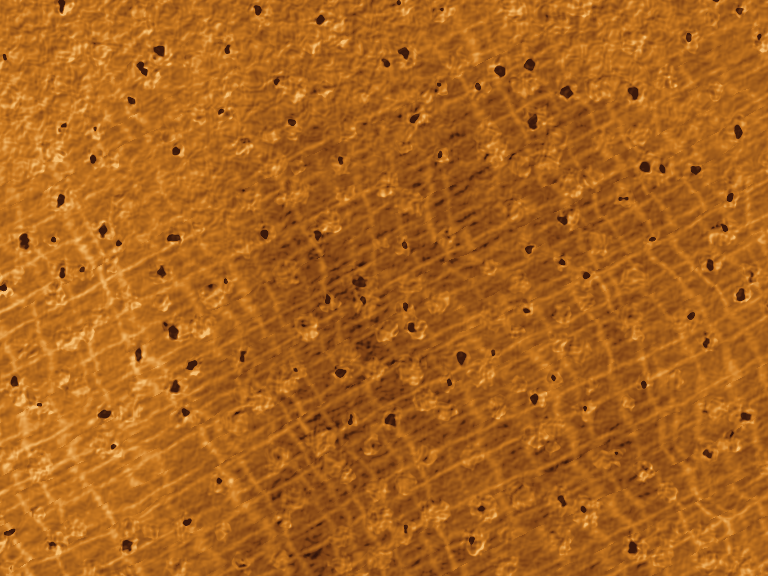
Give the GLSL for this texture, as a WebGL 2 fragment shader.

```glsl
#version 300 es
precision highp float;
uniform vec2 u_resolution;
out vec4 fragColor;

#define RAY_ANGLE 0.48
#define RAY_FREQ 25.0
#define BAND_FREQ 19.0
#define PORE_FREQ 16.0
#define PORE_SHARE 0.8
#define HOLE_SHARE 0.42
#define GRIT_FREQ 58.0
#define STREAK_GAIN 1.1
#define LINE_GAIN 1.75
#define RELIEF_GAIN 3.0

const vec3 WOOD[6] = vec3[6](
  vec3(0.20, 0.08, 0.04), vec3(0.50, 0.26, 0.08), vec3(0.60, 0.34, 0.10),
  vec3(0.70, 0.41, 0.11), vec3(0.80, 0.48, 0.13), vec3(0.88, 0.60, 0.27));

vec2 hash2(vec2 p) {
  vec3 h = fract(p.xyx * vec3(0.1031, 0.1030, 0.0973));
  h += dot(h, h.yzx + 33.33);
  return fract((h.xx + h.yz) * h.zy);
}

float corner(vec2 cell, vec2 offset) {
  float a = 6.2832 * hash2(cell).x;
  return dot(vec2(cos(a), sin(a)), offset);
}

// Gradient noise, roughly -0.7 to 0.7
float noise(vec2 p) {
  vec2 i = floor(p), f = p - i;
  vec2 w = f * f * f * (f * (f * 6.0 - 15.0) + 10.0);
  vec2 e = vec2(1.0, 0.0);
  return mix(mix(corner(i, f), corner(i + e, f - e), w.x),
             mix(corner(i + e.yx, f - e.yx), corner(i + 1.0, f - 1.0), w.x), w.y);
}

// Chips with creased edges
float grit(vec2 p) {
  return noise(p * GRIT_FREQ) - 0.8 * abs(noise(p * GRIT_FREQ * 0.7 + 9.0))
       + 0.55 * noise(p * GRIT_FREQ * 2.2 + 17.0);
}

// Unevenly spaced soft lines of varying strength
float lines(float x, float halfWidth, float seed) {
  float mask = 0.0;
  for (int k = -1; k <= 1; k++) {
    float i = floor(x) + float(k);
    vec2 h = hash2(vec2(i, seed));
    float d = abs(x - i - 0.5 - 0.7 * (h.x - 0.5));
    mask = max(mask, mix(0.5, 1.0, h.y) * (1.0 - smoothstep(0.0, halfWidth, d)));
  }
  return mask;
}

// Scattered pores: x = crumbly fill, y = open hole, z = lit side of the wall
vec3 pores(vec2 p) {
  vec2 g = p * PORE_FREQ, cell = floor(g);
  float wobble = 0.17 * noise(g * 2.7) + 0.13 * noise(g * 6.3);
  vec3 result = vec3(0.0);
  for (int y = -1; y <= 1; y++) {
    for (int x = -1; x <= 1; x++) {
      vec2 id = cell + vec2(x, y);
      vec2 place = hash2(id + 7.0), kind = hash2(id + 91.0), shape = hash2(id + 153.0);
      if (kind.x > PORE_SHARE) continue;
      vec2 v = g - id - 0.5 - 0.9 * (place - 0.5);
      float r = mix(0.24, 0.47, shape.x);
      float d = length(v) + wobble;
      float fill = (1.0 - smoothstep(0.7 * r, r, d)) * mix(0.55, 1.0, place.y);
      float wall = fill * smoothstep(0.2 * r, 0.7 * r, d);
      float lit = wall * dot(normalize(v + 0.001), vec2(0.6, -0.8));
      vec2 hv = v + 0.5 * r * (place.yx - 0.5);
      hv.x *= mix(0.7, 1.7, shape.y);
      float hr = r * mix(0.25, 0.5, place.x);
      float hole = 1.0 - smoothstep(0.65 * hr, 1.1 * hr, length(hv) + 0.9 * wobble);
      hole *= step(kind.y, HOLE_SHARE);
      result.xy = max(result.xy, vec2(fill, hole));
      result.z += lit;
    }
  }
  return result;
}

vec3 woodColor(float tone) {
  vec3 c = WOOD[0];
  for (int i = 1; i < 6; i++) c = mix(c, WOOD[i], clamp(tone - float(i - 1), 0.0, 1.0));
  return c + clamp(tone - 5.0, 0.0, 1.0) * vec3(0.08, 0.14, 0.17);
}

void main() {
  vec2 p = gl_FragCoord.xy / u_resolution.y;
  float s = sin(RAY_ANGLE), c = cos(RAY_ANGLE);
  vec2 q = vec2(c * p.x + s * p.y, c * p.y - s * p.x);

  // Broad light, warm from the left
  float light = 1.3 - 1.55 * smoothstep(0.05, 0.75, length((p - vec2(0.0, 0.55)) * vec2(1.0, 0.75)));
  light += 0.6 * smoothstep(0.65, 1.2, p.x) + 1.1 * noise(p * 2.6 + 4.0) + 0.6 * noise(p * 7.0);

  // Dark tissue with fine streaks, crossed by rays and wavy bands
  float rayPos = q.y * RAY_FREQ + 0.6 * noise(q * vec2(2.0, 4.0)) + 0.15 * noise(q * 24.0);
  float stagger = 0.35 * hash2(vec2(floor(rayPos), 5.0)).x;
  float bandPos = q.x * BAND_FREQ + 1.5 * noise(q * 3.2) + 0.4 * noise(q * 19.0) + stagger;
  float rays = lines(rayPos, 0.17, 3.0);
  float bands = lines(bandPos, 0.23, 11.0) * (1.0 + 0.8 * noise(q * 11.0));
  float streaks = noise(q * vec2(9.0, 120.0)) + 0.6 * noise(q * vec2(25.0, 75.0));
  float tone = 1.75 + STREAK_GAIN * streaks + LINE_GAIN * max(rays, bands) + 0.3 * min(rays, bands);

  // Rough, torn surface toward the top and in patches
  vec2 chip = p + 0.006 * vec2(noise(p * 38.0), noise(p * 38.0 + 51.0));
  float grain = grit(chip);
  float relief = 0.75 * (grain - grit(chip + vec2(0.003, -0.004))) + 0.3 * (grain + 0.15);
  float rough = smoothstep(0.42, 0.95, p.y - 0.22 * p.x + 0.55 * noise(p * 4.3) + 0.25 * noise(p * 13.0));
  float torn = 2.85 + RELIEF_GAIN * relief + 1.5 * noise(p * 27.0);
  tone = mix(tone + 1.3 * relief, torn, 0.8 * rough) + light;

  // Pores with pale crumbs, dark slits and openings
  vec3 pore = pores(p);
  float slits = smoothstep(0.2, 0.45, noise(chip * 47.0 + 30.0));
  float crumbs = 3.7 + 0.6 * light + 1.3 * RELIEF_GAIN * relief + 1.5 * pore.z - 2.0 * slits;
  tone = mix(tone, crumbs, 0.85 * pore.x);
  tone = mix(tone, 0.1 + 0.8 * max(relief, 0.0), pore.y);

  fragColor = vec4(woodColor(tone), 1.0);
}
```
